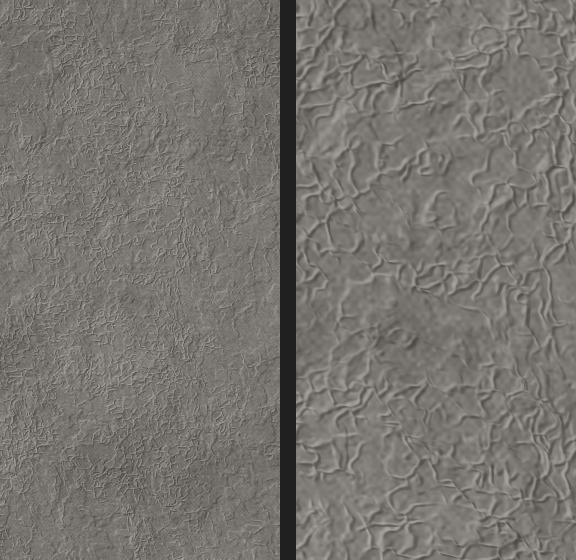
Left, the full canvas; right, a detail of the centre.
Reproduce this texture procedurally as a Shadertoy shader.

```glsl
const vec3 BASE_COLOR = vec3(0.467, 0.454, 0.432);
const vec2 TO_LIGHT = vec2(-0.83, 0.56);
const float SLOPE_STEP = 0.0021;    // half span of the slope sample
const float RIDGE_WIDTH = 0.0031;
const float RIDGE_HEIGHT = 0.16;
const float FINE_CELLS = 35.0;      // wrinkle cells per canvas width
const float COARSE_CELLS = 14.0;
const float RELIEF_HEIGHT = 0.78;
const float FLAKE_HEIGHT = 0.17;
const float WEAVE_COUNT = 84.0;
const float WEAVE_CONTRAST = 0.014;
const float GRAIN_CONTRAST = 0.075;
const float TONE_CONTRAST = 0.11;

float hash(vec2 p) {
    return fract(sin(dot(p, vec2(127.1, 311.7))) * 43758.5453);
}

vec2 hash2(vec2 p) {
    return vec2(hash(p), hash(p + 57.3));
}

float noise(vec2 p) {
    vec2 i = floor(p), f = fract(p);
    f = f * f * (3.0 - 2.0 * f);
    return mix(mix(hash(i), hash(i + vec2(1, 0)), f.x),
               mix(hash(i + vec2(0, 1)), hash(i + vec2(1, 1)), f.x), f.y);
}

vec2 noise2(vec2 p) {
    return vec2(noise(p), noise(p + 41.7)) - 0.5;
}

float fbm(vec2 p) {
    float sum = 0.0, amp = 0.5;
    for (int i = 0; i < 4; i++) {
        sum += amp * noise(p);
        p = mat2(1.6, 1.2, -1.2, 1.6) * p + 9.1;
        amp *= 0.5;
    }
    return sum;
}

// Approximate distance to the nearest Voronoi border, in canvas units
float borderDistance(vec2 p, float cells) {
    p *= cells;
    vec2 i = floor(p), f = fract(p);
    float nearest = 8.0, second = 8.0;
    for (int y = -1; y <= 1; y++)
    for (int x = -1; x <= 1; x++) {
        vec2 cell = vec2(x, y);
        float d = length(cell + hash2(i + cell) - f);
        second = min(second, max(nearest, d));
        nearest = min(nearest, d);
    }
    return 0.6 * (second - nearest) / cells;
}

float ridge(float d) {
    d /= RIDGE_WIDTH;
    return exp(-d * d);
}

// Coordinates stretched along the falling diagonal
vec2 slant(vec2 p) {
    return vec2(0.8 * p.x + 0.6 * p.y, 0.6 * (0.8 * p.y - 0.6 * p.x));
}

float height(vec2 p) {
    vec2 bend = 0.06 * noise2(p * 7.0);
    vec2 jag = 0.022 * noise2(p * 42.0) + 0.012 * noise2(p * 95.0);
    vec2 q = p + bend;

    // Soft swells and thin raised flakes with ragged rims
    float h = RELIEF_HEIGHT * fbm(slant(q) * 13.0);
    float flakes = fbm(slant(q + 0.5 * jag) * 13.0 + 23.0);
    h += FLAKE_HEIGHT * smoothstep(0.46, 0.53, flakes);
    float chips = fbm((q + 0.4 * jag) * 24.0 + 71.0);
    h += 0.6 * FLAKE_HEIGHT * smoothstep(0.48, 0.58, chips);

    // Dense wrinkles gather in patches; broken creases run between them
    float patches = smoothstep(0.36, 0.53, fbm(slant(q) * 6.0 + 5.0));
    float gaps = smoothstep(0.25, 0.55, noise(p * 28.0 + 3.0));
    float fine = ridge(borderDistance(q + jag, FINE_CELLS));
    float coarse = ridge(borderDistance(slant(q + jag) + 3.0, COARSE_CELLS));
    float creases = smoothstep(0.3, 0.6, noise(p * 13.0 + 17.0));
    return h + RIDGE_HEIGHT * max(fine * patches * gaps, 0.8 * coarse * creases);
}

void mainImage(out vec4 fragColor, in vec2 fragCoord) {
    vec2 p = fragCoord / iResolution.x;

    // Relief lit from the upper left
    vec2 offset = SLOPE_STEP * TO_LIGHT;
    float shade = height(p - offset) - height(p + offset);
    shade = 0.155 * tanh(shade / 0.145);

    // Staggered cloth dots and fine grain
    vec2 w = 6.2832 * WEAVE_COUNT * p;
    float weave = sin(w.x) * sin(0.8 * w.y);
    shade += WEAVE_CONTRAST * weave * (0.5 + noise(p * 6.0));
    shade += GRAIN_CONTRAST * (noise(p * 190.0) - 0.5);

    // Broad uneven tone
    shade += TONE_CONTRAST * (fbm(p * 3.0 + 31.0) - 0.47);

    fragColor = vec4(BASE_COLOR + shade, 1.0);
}
```
